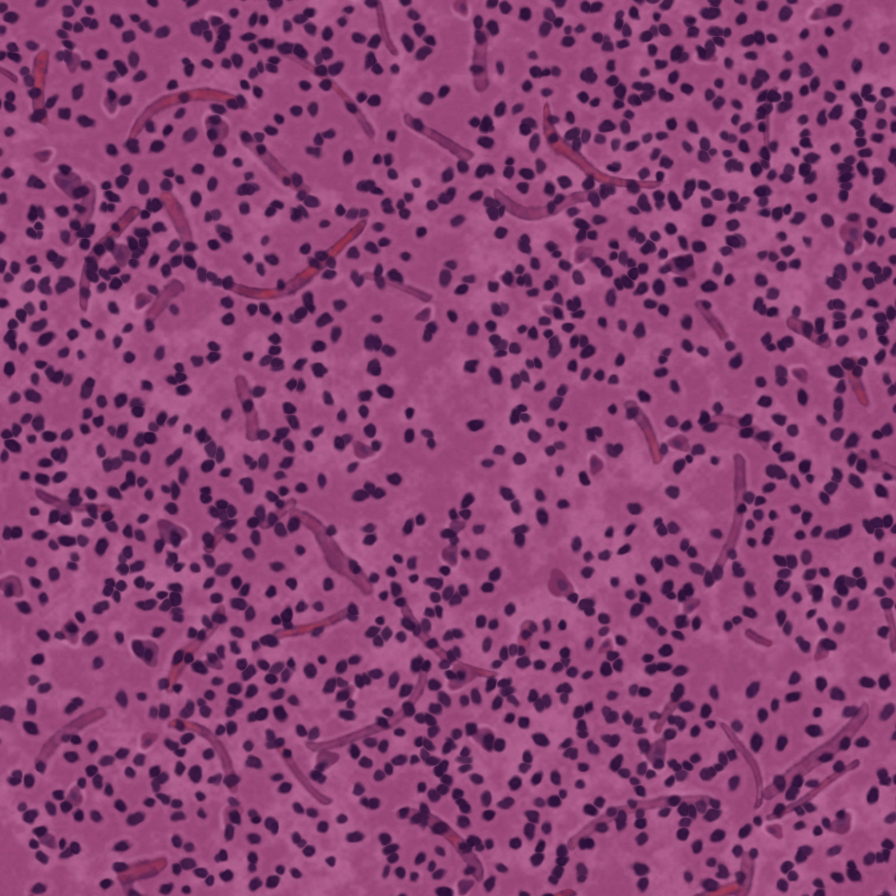
This texture is drawn by a Shadertoy shader. Its source:

```glsl
// Stained tissue section: dark nuclei and reddish capillaries in a mottled pink matrix.
#define NUCLEUS_GRID 36.0
#define NUCLEUS_DENSITY 0.64
#define NUCLEUS_RADIUS 0.0063
#define VESSEL_GRID 8.0
#define VESSEL_DENSITY 0.72
#define VESSEL_RADIUS 0.0066
#define LARGE_CELL_GRID 10.0
#define LARGE_CELL_DENSITY 0.40
#define EDGE_SOFTNESS 0.0023
#define HALO_STRENGTH 0.30
#define GRAIN_STRENGTH 0.055

const vec3 MATRIX_PINK = vec3(0.605, 0.275, 0.475);
const vec3 MATRIX_LIGHT = vec3(0.685, 0.365, 0.555);
const vec3 HALO_PINK = vec3(0.75, 0.46, 0.64);
const vec3 NUCLEUS_DARK = vec3(0.175, 0.055, 0.225);
const vec3 NUCLEUS_PALE = vec3(0.30, 0.12, 0.32);
const vec3 WALL_PURPLE = vec3(0.36, 0.13, 0.32);
const vec3 LUMEN_PLUM = vec3(0.51, 0.19, 0.38);
const vec3 LUMEN_RED = vec3(0.62, 0.18, 0.28);

float hash(vec2 p) {
    return fract(sin(dot(p, vec2(127.1, 311.7))) * 43758.5453);
}

vec2 hash2(vec2 p) {
    return vec2(hash(p), hash(p + 57.3));
}

float noise(vec2 p) {
    vec2 i = floor(p), f = fract(p);
    f = f * f * (3.0 - 2.0 * f);
    return mix(mix(hash(i), hash(i + vec2(1, 0)), f.x),
               mix(hash(i + vec2(0, 1)), hash(i + vec2(1, 1)), f.x), f.y);
}

float fbm(vec2 p) {
    return 0.5 * noise(p) + 0.3 * noise(p * 2.1 + 7.7) + 0.2 * noise(p * 4.3 + 3.1);
}

vec2 rotate(vec2 p, float angle) {
    float c = cos(angle), s = sin(angle);
    return vec2(c * p.x + s * p.y, c * p.y - s * p.x);
}

float inside(float d) {
    return 1.0 - smoothstep(-EDGE_SOFTNESS, EDGE_SOFTNESS, d);
}

// Curved tubes with patchy dark walls and a plum to red lumen
vec3 addVessels(vec3 color, vec2 uv) {
    vec2 p = uv + 0.022 * (vec2(noise(uv * 17.0), noise(uv * 17.0 + 31.0)) - 0.5);
    vec2 home = floor(p * VESSEL_GRID);
    float patchy = fbm(uv * 70.0);
    for (int k = 0; k < 9; k++) {
        vec2 id = home + vec2(k % 3 - 1, k / 3 - 1);
        if (hash(id + 11.0) > VESSEL_DENSITY) continue;
        vec2 size = hash2(id + 23.0);
        vec2 q = rotate(p - (id + hash2(id + 5.0)) / VESSEL_GRID, 6.283 * hash(id + 41.0));
        q.y += (hash(id + 67.0) - 0.5) * 11.0 * q.x * q.x;
        float halfLength = mix(0.014, 0.078, size.x);
        float radius = VESSEL_RADIUS * mix(0.6, 1.35, size.y) * (0.7 + 0.6 * patchy);
        q.x -= clamp(q.x, -halfLength, halfLength);
        float d = length(q) - radius;
        float halo = exp(-pow((d - 0.004) / 0.003, 2.0)) * step(0.0, q.y);
        color = mix(color, HALO_PINK, HALO_STRENGTH * halo);
        float redness = smoothstep(0.35, 0.75, noise(uv * 24.0 + id)) * hash(id + 83.0);
        vec3 lumen = mix(LUMEN_PLUM, LUMEN_RED, redness);
        float wall = smoothstep(-0.006, -0.001, d) * 0.55 + smoothstep(0.45, 0.7, patchy) * 0.6;
        vec3 tube = mix(lumen, WALL_PURPLE, min(wall, 1.0));
        color = mix(color, tube, inside(d) * mix(0.65, 0.95, hash(id + 97.0)));
    }
    return color;
}

// Large angular cells with a dark core and a pale crescent of shrinkage
vec3 addLargeCells(vec3 color, vec2 uv) {
    vec2 home = floor(uv * LARGE_CELL_GRID);
    for (int k = 0; k < 9; k++) {
        vec2 id = home + vec2(k % 3 - 1, k / 3 - 1);
        if (hash(id + 131.0) > LARGE_CELL_DENSITY) continue;
        vec2 q = uv - (id + hash2(id + 143.0)) / LARGE_CELL_GRID;
        q = rotate(q, 6.283 * hash(id + 157.0)) * vec2(0.8, 1.15);
        float angle = atan(q.y, q.x);
        float radius = mix(0.007, 0.0145, pow(hash(id + 163.0), 2.0));
        float d = length(q) - radius * (1.0 + 0.16 * sin(3.0 * angle));
        float crescent = exp(-pow((d - 0.0035) / 0.0025, 2.0)) * smoothstep(-0.6, 0.8, cos(angle));
        color = mix(color, HALO_PINK, 0.6 * crescent);
        vec3 body = mix(WALL_PURPLE, LUMEN_PLUM, hash(id + 179.0));
        body = mix(body, NUCLEUS_PALE, 0.8 * inside(length(q - 0.002) - radius * 0.45));
        color = mix(color, body, 0.9 * inside(d));
    }
    return color;
}

// Two overlapping scatters of oval nuclei, clustered by a density field
vec3 addNuclei(vec3 color, vec2 uv) {
    vec2 p = uv + 0.003 * (vec2(noise(uv * 140.0), noise(uv * 140.0 + 19.0)) - 0.5);
    float ink = 0.0, halo = 0.0, tone = 0.0;
    for (int k = 0; k < 18; k++) {
        float layer = float(k / 9);
        vec2 grid = p * NUCLEUS_GRID + layer * vec2(0.47, 0.53);
        vec2 id = floor(grid) + vec2(k % 3 - 1, (k / 3) % 3 - 1);
        vec2 key = id + 211.0 * (layer + 1.0);
        float crowd = NUCLEUS_DENSITY + 0.9 * (noise(id * 0.23) - 0.5);
        if (hash(key) > crowd) continue;
        vec2 q = (grid - id - hash2(key + 13.0)) / NUCLEUS_GRID;
        q = rotate(q, 3.1416 * hash(key + 29.0));
        vec2 shape = hash2(key + 37.0);
        vec2 radii = NUCLEUS_RADIUS * mix(0.78, 1.12, shape.x) * vec2(mix(1.0, 1.55, shape.y), 0.95);
        float d = (length(q / radii) - 1.0) * radii.y;
        float cover = inside(d) * mix(0.72, 1.0, sqrt(hash(key + 53.0)));
        if (cover > ink) tone = hash(key + 71.0);
        ink = max(ink, cover);
        halo = max(halo, exp(-pow((d - 0.0045) / 0.0025, 2.0)));
    }
    color = mix(color, HALO_PINK, HALO_STRENGTH * 0.5 * halo);
    float chromatin = 0.6 * tone * tone + 0.5 * (noise(uv * 260.0) - 0.4);
    return mix(color, mix(NUCLEUS_DARK, NUCLEUS_PALE, clamp(chromatin, 0.0, 1.0)), ink);
}

void mainImage(out vec4 fragColor, in vec2 fragCoord) {
    vec2 uv = fragCoord / iResolution.y;
    // Fibrous matrix
    float mottle = 0.6 * fbm(uv * 45.0) + 0.4 * fbm(uv * 11.0 + 9.0);
    vec3 color = mix(MATRIX_PINK, MATRIX_LIGHT, smoothstep(0.42, 0.72, mottle));
    color = addVessels(color, uv);
    color = addLargeCells(color, uv);
    color = addNuclei(color, uv);
    // Fine grain
    color *= 1.0 + GRAIN_STRENGTH * 2.0 * (fbm(uv * 190.0) - 0.5);
    fragColor = vec4(color, 1.0);
}
```
